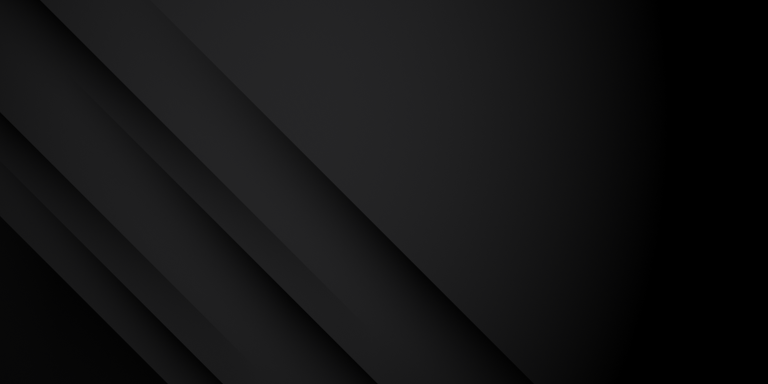
Reproduce this background procedurally as a WebGL 2 fragment shader.

```glsl
#version 300 es
precision highp float;

uniform vec2 u_resolution;
out vec4 outColor;

// Lengths are in canvas heights.
const vec3 GLOW_COLOR = vec3(0.147, 0.147, 0.152);
const vec2 GLOW_CENTER = vec2(0.80, 0.69);
const float GLOW_RIGHT = 0.94;
const float GLOW_LEFT = 1.30;
const float GLOW_HEIGHT = 1.35;
const float SHADOW_STRENGTH = 0.88;
const float GRAIN = 0.003;

// Each fold: diagonal offset, shadow width, x of no shadow, x of full shadow.
const int FOLD_COUNT = 6;
const vec4 FOLDS[FOLD_COUNT] = vec4[](
    vec4(1.391, 0.27, 0.30, 1.10),
    vec4(1.104, 0.24, 0.97, 0.15),
    vec4(0.984, 0.25, 0.17, 0.75),
    vec4(0.708, 0.22, 0.67, 0.02),
    vec4(0.581, 0.22, -0.10, 0.45),
    vec4(0.4375, 2.00, -0.80, 0.15)
);

float hash(vec2 p) {
    return fract(sin(dot(p, vec2(12.9898, 78.233))) * 43758.5453);
}

// Lopsided elliptical light, longer on the left.
float glow(vec2 p) {
    vec2 d = p - GLOW_CENTER;
    d /= vec2(d.x > 0.0 ? GLOW_RIGHT : GLOW_LEFT, GLOW_HEIGHT);
    return max(1.0 - dot(d, d), 0.0);
}

// Soft shadow below a diagonal edge, fading along its length.
float foldShadow(vec2 p, vec4 fold, float pixel) {
    float depth = fold.x - (p.x + p.y);
    float edge = smoothstep(-pixel, pixel, depth);
    float falloff = clamp(1.0 - depth / fold.y, 0.0, 1.0);
    float along = clamp((p.x - fold.z) / (fold.w - fold.z), 0.0, 1.0);
    return SHADOW_STRENGTH * edge * falloff * falloff * along;
}

void main() {
    vec2 p = gl_FragCoord.xy / u_resolution.y;
    float pixel = 1.0 / u_resolution.y;

    float light = glow(p);
    for (int i = 0; i < FOLD_COUNT; i++) {
        light *= 1.0 - foldShadow(p, FOLDS[i], pixel);
    }

    // Faint grain hides banding in the dark ramps.
    float grain = (hash(gl_FragCoord.xy) - 0.5) * GRAIN;
    outColor = vec4(max(GLOW_COLOR * light + grain, 0.0), 1.0);
}
```
